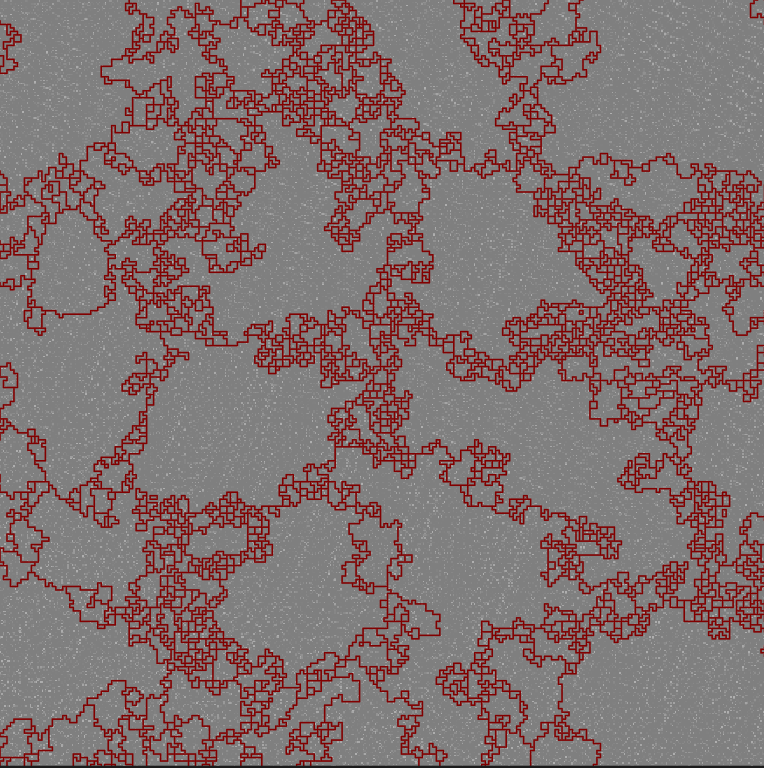
Write a Shadertoy shader that draws this pattern.

```glsl
const vec3 GRAY = vec3(0.497);
const vec3 MAROON = vec3(0.51, 0.0, 0.0);
const vec3 EDGE_STRIP = vec3(0.11);
const float LATTICE = 220.0;
const float HALF_WIDTH = 0.00105;

float hash(vec2 p) {
    return fract(sin(dot(p, vec2(127.1, 311.7))) * 43758.5453);
}

float valueNoise(vec2 p) {
    vec2 i = floor(p), f = fract(p);
    f = f * f * (3.0 - 2.0 * f);
    return mix(mix(hash(i), hash(i + vec2(1, 0)), f.x),
               mix(hash(i + vec2(0, 1)), hash(i + vec2(1, 1)), f.x), f.y);
}

// Two nearest jittered seeds of a grid; gap is their distance difference in cells
vec4 nearestSeeds(vec2 p, float size, out float gap) {
    vec2 q = p / size, base = floor(q);
    vec2 first = base, second = base;
    float d1 = 9.0, d2 = 9.0;
    for (int j = -1; j <= 1; j++)
    for (int i = -1; i <= 1; i++) {
        vec2 cell = base + vec2(i, j);
        vec2 salted = cell + size * 371.0;
        vec2 seed = cell + vec2(hash(salted), hash(salted + 57.3));
        float d = distance(q, seed);
        if (d < d1) {
            d2 = d1; second = first;
            d1 = d;  first = seed;
        } else if (d < d2) {
            d2 = d; second = seed;
        }
    }
    gap = d2 - d1;
    return vec4(first, second) * size;
}

bool differ(vec2 a, vec2 b) {
    return any(greaterThan(abs(a - b), vec2(1e-5)));
}

// Chance that a small cell beside a border stays separate, forming a loop
bool staysLoose(vec2 p, float gap, float reach) {
    float chance = mix(0.1, 0.75, valueNoise(p * 5.0 + 3.7));
    return gap < reach && hash(p * 91.7 + 13.1) < chance;
}

// Region labels, from the largest cells to the smallest
vec2 largeLabel(vec2 p) {
    float gap;
    vec4 s = nearestSeeds(p, 0.27, gap);
    return staysLoose(p, gap, 0.3) ? p : s.xy;
}

vec2 mediumLabel(vec2 p) {
    float gap;
    vec4 s = nearestSeeds(p, 0.11, gap);
    vec2 label = largeLabel(s.xy);
    if (staysLoose(p, gap, 0.4) && differ(label, largeLabel(s.zw))) return p;
    return label;
}

vec2 smallLabel(vec2 p) {
    float gap;
    vec4 s = nearestSeeds(p, 0.046, gap);
    vec2 label = mediumLabel(s.xy);
    if (staysLoose(p, gap, 0.4) && differ(label, mediumLabel(s.zw))) return p;
    return label;
}

vec2 fineLabel(vec2 latticeCell) {
    float gap;
    vec2 p = nearestSeeds((latticeCell + 0.5) / LATTICE, 0.0095, gap).xy;
    vec4 s = nearestSeeds(p, 0.021, gap);
    vec2 label = smallLabel(s.xy);
    if (staysLoose(p, gap, 0.45) && differ(label, smallLabel(s.zw))) return p;
    return label;
}

// Distance to the stepped border running along lattice edges
float borderDistance(vec2 p) {
    vec2 q = p * LATTICE, cell = floor(q);
    vec2 side = sign(fract(q) - 0.5) + vec2(equal(fract(q), vec2(0.5)));
    vec2 offset = 0.5 - abs(fract(q) - 0.5);
    vec2 here = fineLabel(cell);
    vec2 across = fineLabel(cell + vec2(side.x, 0.0));
    vec2 above = fineLabel(cell + vec2(0.0, side.y));
    vec2 diagonal = fineLabel(cell + side);
    float d = 1.0;
    if (differ(here, across)) d = min(d, offset.x);
    if (differ(here, above)) d = min(d, offset.y);
    if (differ(across, diagonal) || differ(above, diagonal)) d = min(d, length(offset));
    return d / LATTICE;
}

void mainImage(out vec4 fragColor, in vec2 fragCoord) {
    vec2 p = fragCoord / iResolution.y;
    float pixel = 1.0 / iResolution.y;

    // Gray ground with sparse pale grain
    float grain = pow(hash(floor(p * 512.0)), 12.0);
    vec3 color = GRAY + 0.2 * grain;

    // Thin branching borders
    float line = clamp((HALF_WIDTH - borderDistance(p)) / pixel + 0.5, 0.0, 1.0);
    color = mix(color, MAROON, line);

    // Dark strip along the bottom
    float strip = clamp((0.003 - p.y) / pixel + 0.5, 0.0, 1.0);
    fragColor = vec4(mix(color, EDGE_STRIP, strip), 1.0);
}
```
